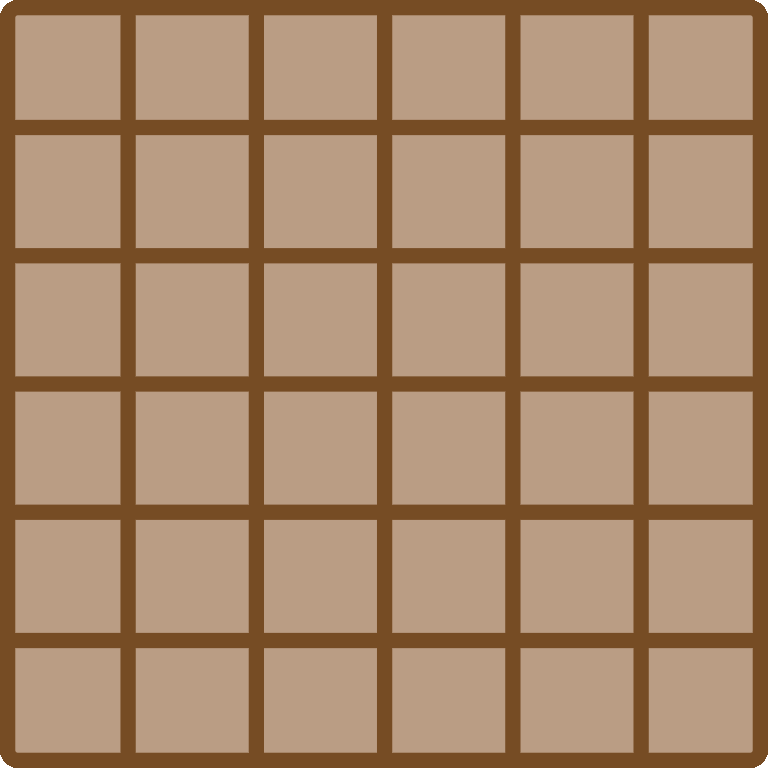
Give the GLSL for this pattern, as a three.js fragment shader.

```glsl
// Six by six flat tan tiles split by brown bars inside a rounded brown frame.
// Bars come from a repeated line distance, the frame from a rounded-box
// distance; all edges are smoothed over about one screen pixel.

varying vec2 vUv;

float roundedBox(vec2 p, vec2 halfSize, float radius) {
  vec2 q = abs(p) - halfSize + radius;
  return length(max(q, 0.0)) + min(max(q.x, q.y), 0.0) - radius;
}

// Coverage of the region where the signed distance is negative
float fill(float dist, float pixel) {
  return clamp(0.5 - dist / pixel, 0.0, 1.0);
}

void main() {
  vec3 paper = vec3(1.0);
  vec3 tile = vec3(0.73, 0.614, 0.516);
  vec3 wood = vec3(0.462, 0.298, 0.141);
  float pixel = max(fwidth(vUv.x), 0.0001);
  float barWidth = 0.0199;
  float pitch = 0.167;

  // Inner bars, with the upright ones a hair right of centre
  vec2 cell = (vUv - vec2(0.5008, 0.5)) / pitch;
  vec2 toBar = abs(fract(cell + 0.5) - 0.5) * pitch - 0.5 * barWidth;
  float bars = max(fill(toBar.x, pixel), fill(toBar.y, pixel));

  // Frame between the outer outline and the tighter inner one
  float outer = roundedBox(vUv - 0.5, vec2(0.5), 0.023);
  float inner = roundedBox(vUv - 0.5, vec2(0.5 - barWidth), 0.0035);
  float frame = 1.0 - fill(inner, pixel);

  vec3 color = mix(tile, wood, max(bars, frame));
  // The straight outer edges lie on the canvas border and stay solid
  float inside = fill(outer + 0.5 * pixel, pixel);
  inside = max(inside, step(outer, 0.0));
  gl_FragColor = vec4(mix(paper, color, inside), 1.0);
}
```
